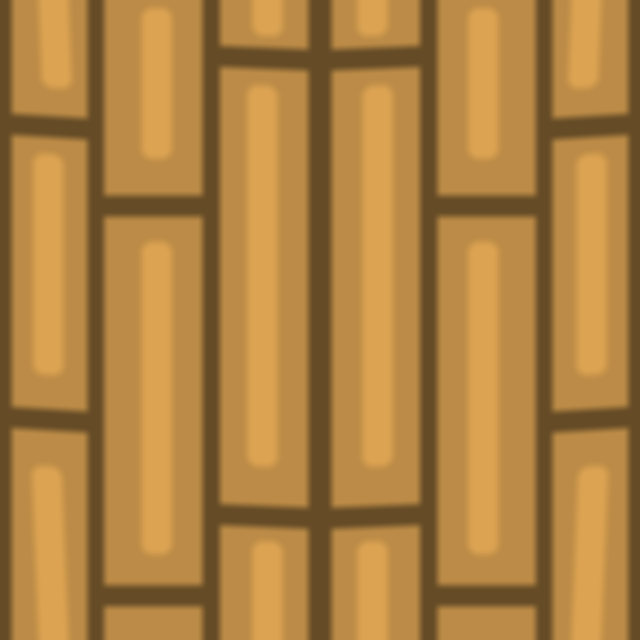
This texture is drawn by a Shadertoy shader. Its source:

```glsl
// Mirrored wooden planks with soft dark gaps and a pale highlight along each plank.
#define GAP_COLOR vec3(0.396, 0.295, 0.150)
#define PLANK_COLOR vec3(0.738, 0.546, 0.277)
#define SHINE_COLOR vec3(0.862, 0.640, 0.320)
#define REPEATS vec2(1.0, 1.0)
#define SEAM_HALF 0.0165
#define EDGE_SOFT 0.0085
#define SHINE_HALF 0.0235
#define SHINE_ROUND 0.018
#define SHINE_SOFT 0.0095

// Column layout from the outer edge to the mirror axis: center, half width.
const vec2 COLUMNS[3] = vec2[3](
    vec2(0.0775, 0.0592), vec2(0.2396, 0.0768), vec2(0.4128, 0.0690));

// Per column: first seam height, length of the plank above it, seam slope.
const vec3 SEAMS[3] = vec3[3](
    vec3(0.344, 0.458, -0.06), vec3(0.069, 0.609, 0.0), vec3(0.193, 0.716, -0.04));

// Per plank: highlight x, its lean, and its insets from the lower and upper seam.
const vec4 SHINES[6] = vec4[6](
    vec4(0.0755, 0.00, 0.070, 0.043), vec4(0.0810, -0.04, 0.061, 0.073),
    vec4(0.2450, 0.00, 0.065, 0.056), vec4(0.2450, 0.00, 0.074, 0.082),
    vec4(0.4100, 0.00, 0.078, 0.043), vec4(0.4180, 0.00, 0.035, 0.039));

float roundedBox(vec2 p, vec2 halfSize, float radius) {
    vec2 q = abs(p) - halfSize + radius;
    return length(max(q, 0.0)) + min(max(q.x, q.y), 0.0) - radius;
}

// Coverage that rises smoothly as the inward distance passes zero.
float softInside(float d, float softness) {
    return smoothstep(-softness, softness, d);
}

void mainImage(out vec4 fragColor, in vec2 fragCoord) {
    vec2 uv = fract(fragCoord / iResolution.xy * REPEATS);
    float x = 0.5 - abs(uv.x - 0.5);

    // Pick the column, then the plank between two seams; heights wrap around.
    int column = x < 0.150 ? 0 : (x < 0.330 ? 1 : 2);
    vec2 board = COLUMNS[column];
    vec3 seam = SEAMS[column];
    float y = fract(uv.y - seam.x - seam.z * (x - board.x));
    bool upper = y > seam.y;
    float along = upper ? y - seam.y : y;
    float span = upper ? 1.0 - seam.y : seam.y;

    // Plank body with blurred sides and ends.
    float side = board.y - abs(x - board.x);
    float end = min(along, span - along) - SEAM_HALF;
    float plank = softInside(side, EDGE_SOFT) * softInside(end, EDGE_SOFT);

    // Rounded highlight strip, leaning on some planks.
    vec4 shine = SHINES[column * 2 + (upper ? 1 : 0)];
    float middle = 0.5 * (shine.z + span - shine.w);
    float halfLength = 0.5 * (span - shine.z - shine.w);
    vec2 p = vec2(x - shine.x - shine.y * (along - middle), along - middle);
    float strip = roundedBox(p, vec2(SHINE_HALF, halfLength), SHINE_ROUND);

    vec3 color = mix(GAP_COLOR, PLANK_COLOR, plank);
    color = mix(color, SHINE_COLOR, softInside(-strip, SHINE_SOFT) * plank);
    fragColor = vec4(color, 1.0);
}
```
